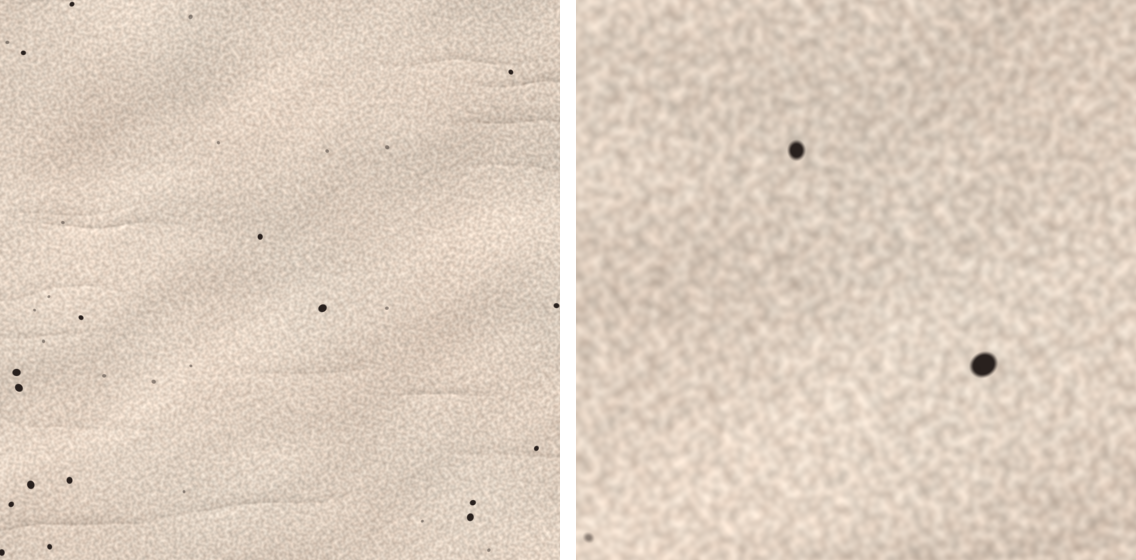
Left: the whole. Right: its middle third, enlarged.
A WebGL 2 fragment shader for this texture:

```glsl
#version 300 es
precision highp float;

#define SAND_COLOR vec3(0.868, 0.806, 0.746)
#define SPECK_COLOR vec3(0.13, 0.10, 0.09)
#define GRAIN_FREQ 165.0
#define GRAIN_CONTRAST 0.165
#define TINT_CONTRAST 0.045
#define DUNE_CONTRAST 0.075
#define CREASE_COUNT 15
#define CREASE_DEPTH 0.115
#define CREASE_GLOW 0.055
#define SPECK_COUNT 17
#define FAINT_COUNT 16

uniform vec2 u_resolution;
out vec4 fragColor;

vec2 hash2(vec2 p) {
    vec3 q = fract(p.xyx * vec3(0.1031, 0.1030, 0.0973));
    q += dot(q, q.yzx + 33.33);
    return fract((q.xx + q.yz) * q.zy);
}

float corner(vec2 cell, vec2 offset) {
    float angle = 6.28318 * hash2(cell + 71.0).x;
    return dot(vec2(cos(angle), sin(angle)), offset);
}

float gradientNoise(vec2 p) {
    vec2 i = floor(p), f = p - i;
    vec2 u = f * f * f * (f * (f * 6.0 - 15.0) + 10.0);
    vec2 e = vec2(1.0, 0.0);
    float bottom = mix(corner(i, f), corner(i + e.xy, f - e.xy), u.x);
    float top = mix(corner(i + e.yx, f - e.yx), corner(i + e.xx, f - e.xx), u.x);
    return mix(bottom, top, u.y);
}

vec2 rotate(vec2 p, float angle) {
    float c = cos(angle), s = sin(angle);
    return vec2(c * p.x + s * p.y, c * p.y - s * p.x);
}

// Broad soft slopes that climb toward the right
float dunes(vec2 p) {
    vec2 q = rotate(p, 0.45);
    q.y += 0.05 * gradientNoise(p * 4.0 + 9.0);
    return gradientNoise(q * vec2(2.2, 6.0) + 3.7)
         + 0.5 * gradientNoise(q * vec2(5.0, 15.0) + 21.3);
}

// Thin, nearly level creases: shade fades upward, light fades downward
float creases(vec2 p) {
    float shade = 0.0;
    float wobble = 0.016 * gradientNoise(p * vec2(9.0, 5.0) + 40.0);
    for (int i = 0; i < CREASE_COUNT; i++) {
        float id = float(i);
        vec2 place = hash2(vec2(id, 5.0));
        vec2 form = hash2(vec2(id, 17.0));
        vec2 strength = hash2(vec2(id, 29.0));
        vec2 center = vec2(place.x, (id + place.y) / float(CREASE_COUNT));
        float halfLength = mix(0.10, 0.23, form.x);
        vec2 q = p - center;
        float along = q.x / halfLength;
        float height = q.y - (form.y - 0.4) * 0.22 * q.x
                     - (strength.y - 0.5) * 0.03 * along * along + wobble;
        float ends = 1.0 - smoothstep(0.15, 1.0, abs(along));
        float above = smoothstep(-0.004, 0.002, height);
        float dark = above * exp(-max(height, 0.0) / 0.009);
        float light = (1.0 - above) * exp(min(height, 0.0) / 0.012);
        float power = ends * mix(0.4, 1.0, strength.x);
        shade += power * (CREASE_GLOW * light - CREASE_DEPTH * dark);
    }
    return shade;
}

// Coverage of scattered round specks, denser toward the lower left
float specks(vec2 p, int count, float seed, vec2 radii, float crowding) {
    float cover = 0.0;
    float soft = max(0.0018, 0.75 / u_resolution.y);
    for (int i = 0; i < count; i++) {
        vec2 center = pow(hash2(vec2(float(i), seed)), vec2(crowding));
        vec2 form = hash2(vec2(float(i), seed + 11.0));
        float radius = mix(radii.x, radii.y, form.x * form.x);
        vec2 q = rotate(p - center, 6.28318 * form.y) * vec2(1.0, 1.15);
        cover = max(cover, 1.0 - smoothstep(radius - soft, radius + soft, length(q)));
    }
    return cover;
}

void main() {
    vec2 p = gl_FragCoord.xy / u_resolution.y;

    // Fine sand grain in two sizes
    vec2 g = rotate(p, 0.6) * GRAIN_FREQ;
    float grain = 0.75 * gradientNoise(g) + 0.45 * gradientNoise(g.yx * 0.57 + 13.0);

    // Slight warm and cool drift, both in patches and between grains
    float tint = 0.5 * gradientNoise(p * 4.5 + 60.0) + 0.6 * gradientNoise(g * 0.7 + 90.0);

    float shade = GRAIN_CONTRAST * grain + DUNE_CONTRAST * dunes(p) + creases(p);
    vec3 color = SAND_COLOR + shade * vec3(1.0, 0.98, 0.95);
    color += TINT_CONTRAST * tint * vec3(0.4, -0.25, -0.5);

    // Dark specks and fainter small ones
    float faint = specks(p, FAINT_COUNT, 83.0, vec2(0.0025, 0.0042), 1.0);
    float bold = specks(p, SPECK_COUNT, 47.0, vec2(0.0045, 0.0080), 1.4);
    color = mix(color, SPECK_COLOR, max(0.45 * faint, 0.96 * bold));

    fragColor = vec4(clamp(color, 0.0, 1.0), 1.0);
}
```
